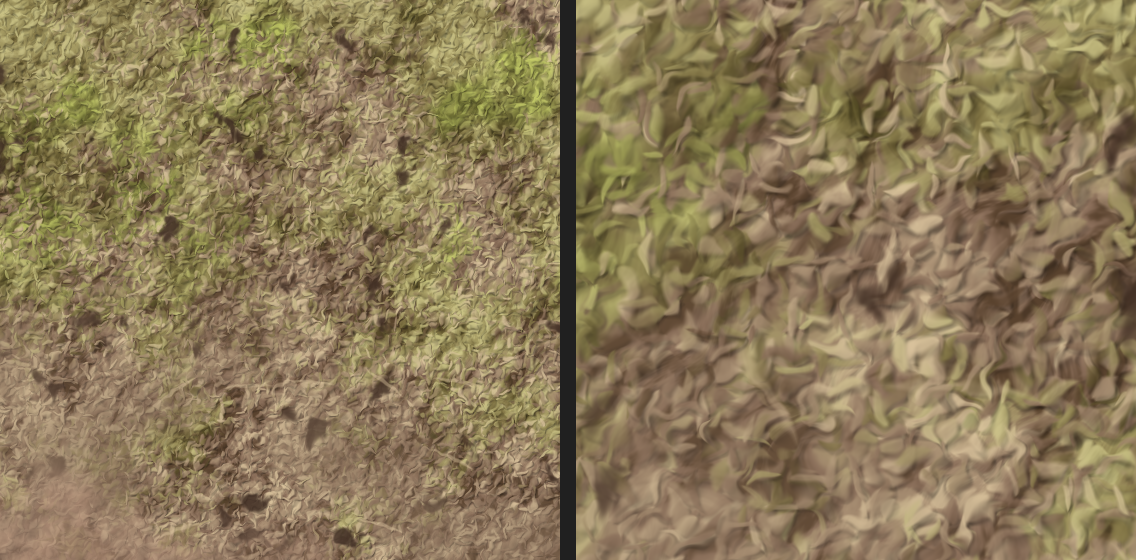
Left: the whole. Right: its middle third, enlarged.
This texture is drawn by a three.js fragment shader. Its source:

```glsl
varying vec2 vUv;

const vec3 DARK_EARTH = vec3(0.35, 0.26, 0.18);
const vec3 BROWN = vec3(0.54, 0.43, 0.35);
const vec3 STRAW = vec3(0.66, 0.56, 0.45);
const vec3 PALE_STRAW = vec3(0.85, 0.76, 0.61);
const vec3 DARK_MOSS = vec3(0.34, 0.30, 0.15);
const vec3 OLIVE = vec3(0.51, 0.46, 0.27);
const vec3 LIGHT_OLIVE = vec3(0.64, 0.60, 0.38);
const vec3 PALE_GREEN = vec3(0.79, 0.76, 0.52);
const vec3 FRESH_GREEN = vec3(0.54, 0.59, 0.23);
const vec3 SOIL = vec3(0.62, 0.50, 0.42);
const vec3 HOLE = vec3(0.25, 0.18, 0.14);

const int BLADE_LAYERS = 6;
const float BLADE_CELLS = 46.0;
const float STALK_CELLS = 8.0;
const float LEAN = 0.9;           // main blade direction, radians
const float LEAN_SPREAD = 2.3;
const float BLADE_OPACITY = 0.8;
const float SHADOW = 0.15;

float hash(vec2 p) {
  vec3 q = fract(vec3(p.xyx) * 0.1031);
  q += dot(q, q.yzx + 33.33);
  return fract((q.x + q.y) * q.z);
}

float noise(vec2 p) {
  vec2 i = floor(p), f = fract(p);
  f = f * f * (3.0 - 2.0 * f);
  return mix(mix(hash(i), hash(i + vec2(1, 0)), f.x),
             mix(hash(i + vec2(0, 1)), hash(i + vec2(1, 1)), f.x), f.y);
}

float fbm(vec2 p) {
  float sum = 0.0, amp = 0.5;
  for (int i = 0; i < 4; i++) {
    sum += amp * noise(p);
    p = mat2(1.6, 1.2, -1.2, 1.6) * p + 7.3;
    amp *= 0.5;
  }
  return sum / 0.9375;
}

vec2 rotate(vec2 p, float a) {
  return vec2(cos(a) * p.x + sin(a) * p.y, cos(a) * p.y - sin(a) * p.x);
}

vec3 ramp(vec3 a, vec3 b, vec3 c, vec3 d, float t) {
  vec3 low = mix(a, b, smoothstep(0.0, 0.35, t));
  return mix(mix(low, c, smoothstep(0.3, 0.65, t)), d, smoothstep(0.65, 1.05, t));
}

vec3 turf(float tone, float green, float fresh) {
  vec3 dry = ramp(DARK_EARTH, BROWN, STRAW, PALE_STRAW, tone);
  vec3 living = ramp(DARK_MOSS, OLIVE, LIGHT_OLIVE, PALE_GREEN, tone);
  living = mix(living, FRESH_GREEN * (0.55 + 0.7 * tone), fresh);
  return mix(dry, living, green);
}

// Bent, tapered blade: x = coverage, y = position across its width
vec2 blade(vec2 d, float angle, float bend, float halfLength, float halfWidth) {
  vec2 p = rotate(d, angle);
  float along = p.x / halfLength;
  p.y += bend * halfLength * (along * along - 0.3);
  float width = halfWidth * max(1.0 - along * along, 0.0);
  float cover = 1.0 - smoothstep(-0.55, 0.55, (abs(p.y) - width) / halfWidth);
  return vec2(cover * (1.0 - smoothstep(0.7, 1.05, abs(along))), p.y / halfWidth);
}

void main() {
  vec2 uv = vUv;
  float patches = 0.6 * fbm(uv * 6.0 + 3.1) + 0.4 * fbm(uv * 17.0 + 8.4);
  float growth = (uv.y - 0.5) * 0.9 + (patches - 0.5) * 2.8 - 0.02;
  float fresh = smoothstep(0.5, 0.75, fbm(uv * 9.0 + 31.7)) * smoothstep(0.25, 0.65, uv.y);
  float light = 0.6 * fbm(uv * 9.0 + 50.0) + 0.6 * fbm(uv * 22.0 + 64.0) - 0.6;

  // Matted undergrowth, stretched along the lean
  vec2 warp = vec2(noise(uv * 30.0), noise(uv * 30.0 + 19.0)) * 0.025;
  vec2 grain = rotate(uv + warp, LEAN);
  float mat = fbm(grain * vec2(38.0, 80.0));
  float green = smoothstep(-0.25, 0.4, growth + (mat - 0.5) * 0.6);
  vec3 color = turf(0.45 + (mat - 0.5) * 1.5 + light, green, fresh * 0.5);

  // Overlapping short blades, each with a shadow at its lower right
  vec2 ragged = vec2(noise(uv * 95.0), noise(uv * 95.0 + 37.0)) * 0.008;
  for (int layer = 0; layer < BLADE_LAYERS; layer++) {
    float seed = float(layer) * 17.0;
    vec2 grid = (uv + ragged) * BLADE_CELLS + seed * 0.37;
    for (int k = 0; k < 9; k++) {
      vec2 cell = floor(grid) + vec2(mod(float(k), 3.0), floor(float(k) / 3.0)) - 1.0;
      vec2 id = cell + seed * 7.0;
      float pick = hash(id + 5.5), shape = hash(id + 91.2);
      vec2 d = grid - cell - vec2(hash(id), hash(id + 43.7));
      float angle = LEAN + (pick - 0.5) * LEAN_SPREAD;
      float bend = (shape - 0.5) * 0.7;
      float halfLength = 0.3 + 0.4 * hash(id + 55.1);
      float halfWidth = 0.09 + 0.11 * hash(id + 12.4);
      float shadow = blade(d + vec2(-0.1, 0.14), angle, bend, halfLength, halfWidth).x;
      vec2 leaf = blade(d, angle, bend, halfLength, halfWidth);
      float tone = 0.22 + 0.84 * hash(id + 67.9) + light * 1.1
                 + 0.07 * clamp(leaf.y, -1.0, 1.0) + (mat - 0.5) * 0.7;
      float leafGreen = smoothstep(-0.2, 0.35, growth + (hash(id + 28.6) - 0.5) * 0.8);
      color *= 1.0 - SHADOW * shadow;
      color = mix(color, turf(tone, leafGreen, fresh * 0.6), leaf.x * BLADE_OPACITY);
    }
  }

  // Scattered dark hollows with ragged outlines
  float hollow = fbm((uv + warp) * vec2(19.0, 16.0) + 120.0);
  color = mix(color, HOLE, 0.85 * (1.0 - smoothstep(0.2, 0.32, hollow)));

  // Blurred dry growth, then bare soil in the lower left
  float streak = fbm(rotate(uv, LEAN + 0.3) * vec2(14.0, 55.0));
  float low = 1.0 - smoothstep(0.1, 0.7, uv.y + 0.25 * uv.x);
  float haze = smoothstep(0.45, 0.7, fbm(uv * 5.0 + 77.0) + low * 0.1) * (0.1 + 0.5 * low);
  color = mix(color, mix(BROWN * 0.82, STRAW, streak), haze);
  float edge = uv.y + 0.3 * uv.x + (fbm(uv * 9.0) - 0.5) * 0.2;
  float bare = 1.0 - smoothstep(0.08, 0.24, edge);
  vec3 soil = SOIL * (0.72 + 0.3 * streak + 0.25 * fbm(uv * vec2(35.0, 60.0)));
  color = mix(color, soil, bare * 0.75);

  // Sparse long stalks on the dry ground
  vec2 stalkGrid = uv * STALK_CELLS + ragged * 4.0;
  vec2 stalkId = floor(stalkGrid);
  vec2 stalkCenter = 0.42 + 0.16 * vec2(hash(stalkId + 2.0), hash(stalkId + 4.0));
  float stalkAngle = (hash(stalkId + 6.0) - 0.65) * 2.0;
  float stalk = blade(fract(stalkGrid) - stalkCenter, stalkAngle, 0.06, 0.38, 0.025).x;
  stalk *= step(0.55, hash(stalkId + 37.0)) * (1.0 - smoothstep(0.3, 0.6, uv.y));
  color = mix(color, PALE_STRAW, stalk * 0.45);

  gl_FragColor = vec4(color, 1.0);
}
```
